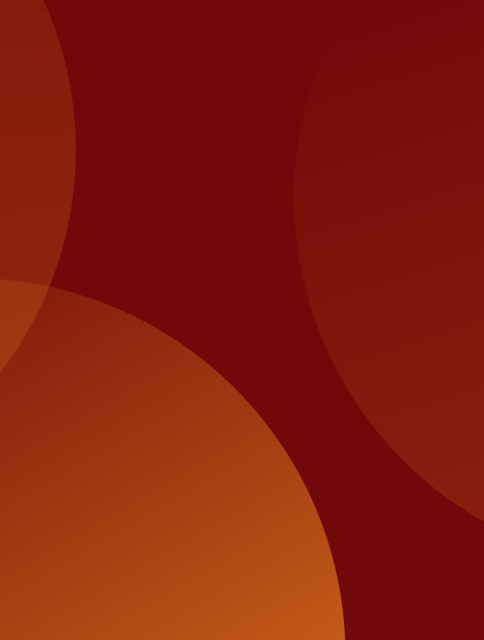
Give the GLSL for this background, as a Shadertoy shader.

```glsl
// Three large translucent amber discs overlap on a deep red ground.
// Each disc is a smooth-edged circle whose opacity follows a linear ramp,
// so the overlaps come from plain alpha blending. Units: canvas height = 1.

const vec3 GROUND = vec3(0.443, 0.031, 0.038);
const vec3 AMBER  = vec3(0.800, 0.400, 0.095);

// Coverage of a disc, softened over about one pixel
float disc(vec2 p, vec2 center, float radius, float pixel) {
    float d = length(p - center) - radius;
    return 1.0 - smoothstep(-0.75 * pixel, 0.75 * pixel, d);
}

// Position along the line from a to b, clamped to 0..1
float ramp(vec2 p, vec2 a, vec2 b) {
    vec2 axis = b - a;
    return clamp(dot(p - a, axis) / dot(axis, axis), 0.0, 1.0);
}

// Lay amber over a colour, with opacity running from alpha.x to alpha.y
vec3 tint(vec3 base, float coverage, float t, vec2 alpha) {
    return mix(base, AMBER, coverage * mix(alpha.x, alpha.y, t));
}

void mainImage(out vec4 fragColor, in vec2 fragCoord) {
    float pixel = 1.0 / iResolution.y;
    vec2 p = fragCoord * pixel;
    // Keep the right-hand disc attached to the right edge
    float right = iResolution.x * pixel;
    vec3 color = GROUND;

    // Faint disc on the right, fading out upward
    float faint = disc(p, vec2(right + 0.2865, 0.6927), 0.5833, pixel);
    float faintRamp = ramp(p, vec2(right - 0.211, 1.0), vec2(right + 0.031, 0.235));
    color = tint(color, faint, faintRamp, vec2(0.01, 0.24));

    // Nearly even disc at the upper left
    float upper = disc(p, vec2(-0.4505, 0.7650), 0.5690, pixel);
    float upperRamp = ramp(p, vec2(0.0, 1.0), vec2(0.06, 0.42));
    color = tint(color, upper, upperRamp, vec2(0.21, 0.32));

    // Bright disc at the lower left, glowing toward its lower right
    float bright = disc(p, vec2(-0.0495, -0.0234), 0.5892, pixel);
    float brightRamp = ramp(p, vec2(0.077, 0.551), vec2(0.431, -0.062));
    color = tint(color, bright, brightRamp, vec2(0.23, 0.88));

    fragColor = vec4(color, 1.0);
}
```
